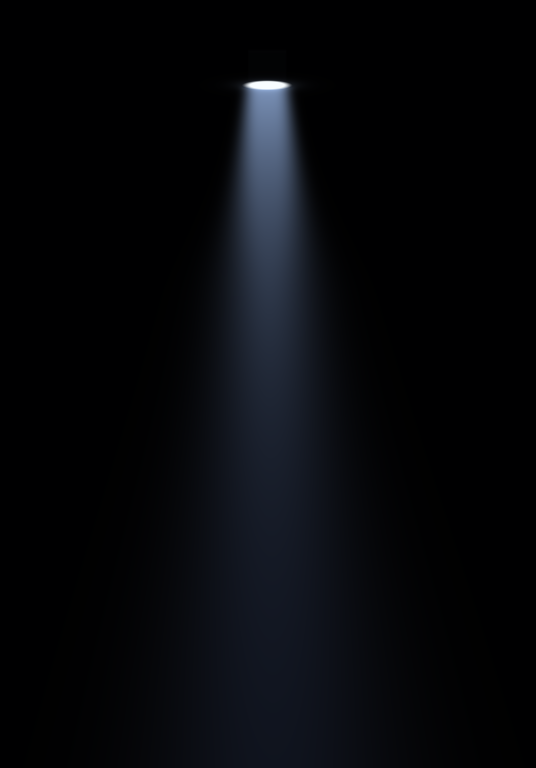
Write a Shadertoy shader that draws this background.

```glsl
// A small ceiling spotlight casting a cool blue cone into a dark room.
#define LAMP_POS vec2(-0.001, 0.889)
#define LAMP_SIZE vec2(0.0275, 0.0056)
#define CORE_SPREAD 0.112
#define HAZE_SPREAD 0.20
#define BEAM_DECAY 4.2
#define BEAM_DRIFT 0.010
#define BEAM_COLOR vec3(0.46, 0.54, 0.66)
#define TAIL_COLOR vec3(0.022, 0.034, 0.062)
#define HAZE_COLOR vec3(0.026, 0.028, 0.036)
#define LAMP_COLOR vec3(0.97, 0.99, 1.0)

// Soft bell profile; a higher power gives a flatter top and steeper sides.
float bell(float x, float width, float power) {
    return exp(-pow(abs(x) / width + 1e-4, power));
}

// Light scattered below the lamp: bright core, long tail and wide haze.
vec3 spotlightBeam(vec2 p) {
    float depth = max(-p.y, 0.0);
    float x = p.x - BEAM_DRIFT * depth;
    float power = mix(4.0, 2.0, smoothstep(0.0, 0.28, depth));
    float core = bell(x, LAMP_SIZE.x + CORE_SPREAD * depth, power);
    float haze = bell(x, 0.045 + HAZE_SPREAD * depth, 3.2);
    vec3 coreColor = BEAM_COLOR * exp(-BEAM_DECAY * depth) + TAIL_COLOR;
    vec3 light = coreColor * core + HAZE_COLOR * haze * smoothstep(0.0, 0.8, depth);
    return light * smoothstep(-0.002, 0.005, -p.y);
}

// Barely lit cylindrical housing with a rim and a collar.
vec3 lampHousing(vec2 p, float pixel) {
    float side = 1.0 - smoothstep(-pixel, pixel, abs(p.x) - LAMP_SIZE.x * 0.9);
    float span = smoothstep(0.0, 0.008, p.y) * (1.0 - smoothstep(0.040, 0.048, p.y));
    float collar = bell(p.y - 0.044, 0.002, 2.0);
    return vec3(0.008, 0.009, 0.012) * side * (span + collar);
}

// Antialiased elliptical lens.
float lensMask(vec2 p, float pixel) {
    float edge = (length(p / LAMP_SIZE) - 1.0) * LAMP_SIZE.y;
    return 1.0 - smoothstep(-pixel, pixel, edge);
}

void mainImage(out vec4 fragColor, in vec2 fragCoord) {
    float pixel = 1.0 / iResolution.y;
    vec2 uv = (fragCoord - vec2(0.5 * iResolution.x, 0.0)) * pixel;
    vec2 p = uv - LAMP_POS;

    vec3 color = vec3(0.001, 0.001, 0.003);
    color += spotlightBeam(p);
    color += lampHousing(p, pixel);

    // Lens and its tight glow
    float glow = exp(-2.2 * max(length(p / LAMP_SIZE) - 1.0, 0.0));
    color += BEAM_COLOR * 0.25 * glow;
    color = mix(color, LAMP_COLOR, lensMask(p, pixel));

    fragColor = vec4(color, 1.0);
}
```
